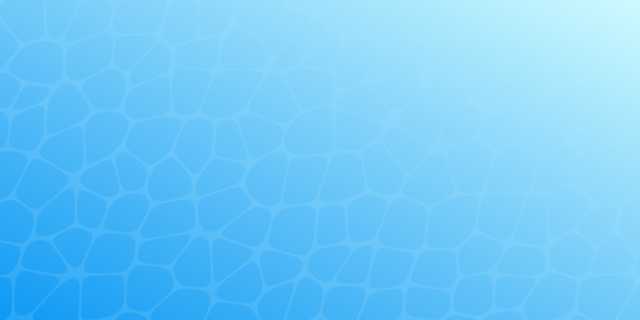
A Shadertoy shader for this background:

```glsl
const vec3 DEEP_BLUE  = vec3(0.055, 0.60, 0.955);
const vec3 SKY_BLUE   = vec3(0.44, 0.79, 0.975);
const vec3 PALE_CYAN  = vec3(0.81, 0.98, 1.0);
const vec3 VEIN_COLOR = vec3(0.74, 0.93, 1.0);

const float CELL_SIZE     = 0.127;  // fraction of the canvas height
const float CELL_SLANT    = 0.25;
const float CELL_JITTER   = 0.84;
const float CORNER_ROUND  = 0.075;  // in cells
const float VEIN_WIDTH    = 0.023;  // half width, in cells
const float VEIN_SOFTNESS = 0.026;
const float VEIN_OPACITY  = 0.145;

vec2 hash22(vec2 p) {
    vec3 q = fract(p.xyx * vec3(0.1031, 0.1030, 0.0973));
    q += dot(q, q.yzx + 33.33);
    return fract((q.xx + q.yz) * q.zy);
}

vec2 seedOffset(vec2 cell) {
    return 0.5 + CELL_JITTER * (hash22(cell + 17.0) - 0.5);
}

// Distance to the cell border, blended so that the corners are round
float cellBorder(vec2 p) {
    vec2 base = floor(p), local = p - base;
    vec2 nearestCell = vec2(0.0), nearest = vec2(0.0);
    float best = 1e3;
    for (int y = -1; y <= 1; y++)
    for (int x = -1; x <= 1; x++) {
        vec2 cell = vec2(x, y);
        vec2 seed = cell + seedOffset(base + cell) - local;
        float d = dot(seed, seed);
        if (d < best) {
            best = d;
            nearest = seed;
            nearestCell = cell;
        }
    }
    float sum = 0.0;
    for (int y = -2; y <= 2; y++)
    for (int x = -2; x <= 2; x++) {
        if (x == 0 && y == 0) continue;
        vec2 cell = nearestCell + vec2(x, y);
        vec2 seed = cell + seedOffset(base + cell) - local;
        float d = dot(0.5 * (nearest + seed), normalize(seed - nearest));
        sum += exp(-d / CORNER_ROUND);
    }
    return -CORNER_ROUND * log(max(sum, 1e-9));
}

void mainImage(out vec4 fragColor, in vec2 fragCoord) {
    vec2 uv = fragCoord / iResolution.xy;
    vec2 p = fragCoord / iResolution.y;

    // Diagonal gradient
    float t = 0.5 * (uv.x + uv.y);
    vec3 color = mix(DEEP_BLUE, SKY_BLUE, clamp(2.0 * t, 0.0, 1.0));
    color = mix(color, PALE_CYAN, clamp(2.0 * t - 1.0, 0.0, 1.0));

    // Vein network, fading toward the bright corner
    vec2 cellPos = vec2(p.x - CELL_SLANT * p.y, p.y) / CELL_SIZE;
    float border = cellBorder(cellPos);
    float blur = max(VEIN_SOFTNESS, 0.8 / (iResolution.y * CELL_SIZE));
    float vein = 1.0 - smoothstep(VEIN_WIDTH - blur, VEIN_WIDTH + blur, border);
    float fade = 1.0 - 0.6 * smoothstep(0.35, 0.9, t);
    color = mix(color, VEIN_COLOR, fade * VEIN_OPACITY * vein);

    fragColor = vec4(color, 1.0);
}
```
